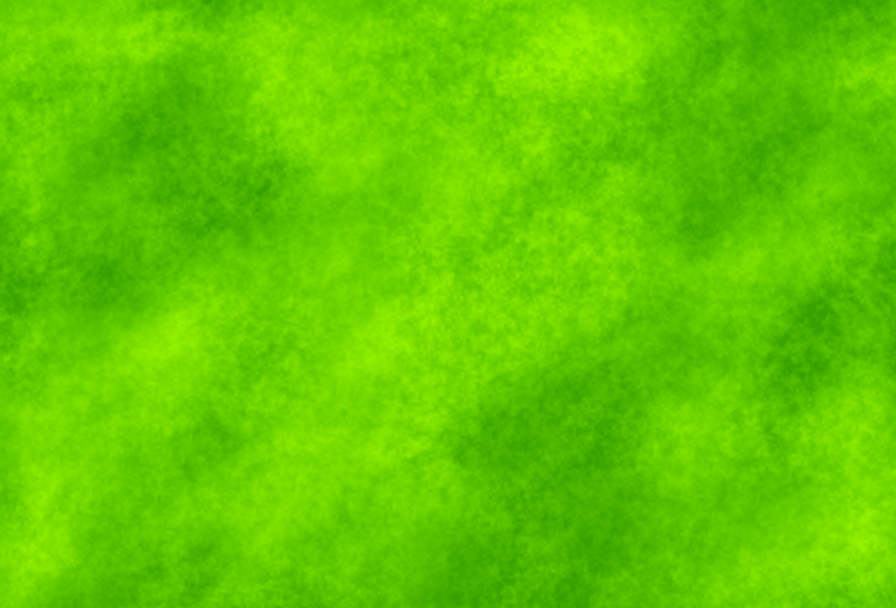
Give the GLSL for this texture, as a Shadertoy shader.

```glsl
// Bright lime green surface with soft slanted clouds and a fine mottled grain.

#define CLOUD_SCALE 6.6      // cloud cells per canvas height
#define CLOUD_CONTRAST 2.1
#define CLOUD_SLANT 0.6      // angle of the cloud streaks, radians
#define CLOUD_STRETCH 0.72   // below 1 lengthens clouds along the slant
#define GRAIN_SCALE 43.0     // coarsest grain cells per canvas height
#define GRAIN_CONTRAST 1.15
#define TONE_SHIFT -0.04     // below 0 darkens the whole
#define EDGE_WIDTH 0.06
#define EDGE_SHADE 0.25
#define DARK_GREEN vec3(0.22, 0.63, 0.0)
#define MID_GREEN vec3(0.38, 0.795, 0.0)
#define LIGHT_GREEN vec3(0.58, 0.945, 0.0)

float hash(vec2 cell) {
    return fract(sin(dot(cell, vec2(127.1, 311.7))) * 43758.5453);
}

// Value noise with quintic blending, range 0 to 1
float noise(vec2 p) {
    vec2 cell = floor(p);
    vec2 f = fract(p);
    f = f * f * f * (f * (f * 6.0 - 15.0) + 10.0);
    float low = mix(hash(cell), hash(cell + vec2(1.0, 0.0)), f.x);
    float high = mix(hash(cell + vec2(0.0, 1.0)), hash(cell + vec2(1.0, 1.0)), f.x);
    return mix(low, high, f.y);
}

mat2 rotation(float angle) {
    float c = cos(angle), s = sin(angle);
    return mat2(c, -s, s, c);
}

// Sum of shifted octaves, each turned by the given angle, normalised to 0..1
float fbm(vec2 p, int octaves, float gain, float angle) {
    mat2 turn = 2.03 * rotation(angle);
    float sum = 0.0, total = 0.0, weight = 1.0;
    for (int i = 0; i < octaves; i++) {
        sum += weight * noise(p);
        total += weight;
        weight *= gain;
        p = turn * p + 17.3;
    }
    return sum / total;
}

// Broad patches, drawn out along the slant
float clouds(vec2 p) {
    vec2 q = rotation(CLOUD_SLANT) * p;
    q.x *= CLOUD_STRETCH;
    return fbm(q * CLOUD_SCALE + 5.7, 3, 0.45, 0.2) - 0.5;
}

// Fine speckle that is stronger in some places than in others
float grain(vec2 p) {
    float strength = mix(0.6, 1.3, noise(p * 7.0 + 41.0));
    vec2 q = rotation(0.4) * p;
    return strength * (fbm(q * GRAIN_SCALE, 3, 0.9, 0.5) - 0.5);
}

void mainImage(out vec4 fragColor, in vec2 fragCoord) {
    vec2 p = fragCoord / iResolution.y;
    vec2 size = vec2(iResolution.x / iResolution.y, 1.0);

    // Tone runs from -1 (dark) to 1 (light)
    float tone = TONE_SHIFT + CLOUD_CONTRAST * clouds(p) + GRAIN_CONTRAST * grain(p);

    // Slight shading along the border
    vec2 inset = min(p, size - p);
    float border = min(inset.x, inset.y);
    tone -= EDGE_SHADE * (1.0 - smoothstep(0.0, EDGE_WIDTH, border));

    vec3 color = mix(MID_GREEN, DARK_GREEN, clamp(-tone, 0.0, 1.0));
    color = mix(color, LIGHT_GREEN, clamp(tone, 0.0, 1.0));
    fragColor = vec4(color, 1.0);
}
```
